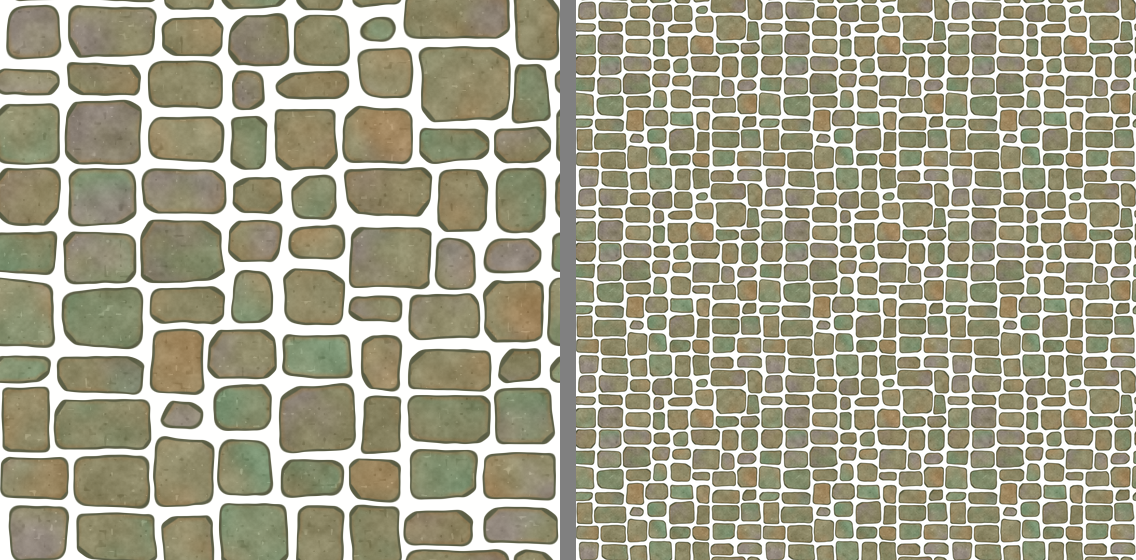
Left, the tile; right, the same tile 3 across and 3 down.
Write a Shadertoy shader that draws this texture.

```glsl
// Tiling dry-stone wall: rounded olive stones with dark outlines on white.

#define GRID vec2(8.0, 10.0)      // stones across and up, both even
#define JITTER vec2(0.32, 0.28)   // joint shift, in cells
#define GAP_MIN 0.0030            // smallest inset of a corner
#define GAP_VARY 0.0100           // extra random inset
#define WARP 0.010                // waviness of the outlines
#define ROUNDING 0.030            // largest corner rounding
#define CHAMFER 0.019             // deepest corner facet
#define OUTLINE 0.0038            // outline width
#define GRAIN 0.075               // contrast of the surface

const vec3 MORTAR = vec3(1.0, 1.0, 0.995);
const vec3 EDGE   = vec3(0.36, 0.37, 0.275);
const vec3 OLIVE  = vec3(0.56, 0.54, 0.41);
const vec3 GREEN  = vec3(0.46, 0.565, 0.44);
const vec3 OCHRE  = vec3(0.64, 0.515, 0.35);
const vec3 MAUVE  = vec3(0.56, 0.52, 0.48);
const vec3 RUST   = vec3(0.57, 0.48, 0.33);

vec2 hash2(vec2 p) {
    vec2 q = vec2(dot(p, vec2(127.1, 311.7)), dot(p, vec2(269.5, 183.3)));
    return fract(sin(q) * 43758.5453);
}

// Value noise on the unit square, wrapping after a whole number of cells.
float noise(vec2 uv, float cells) {
    vec2 p = uv * cells, i = floor(p), f = p - i;
    f = f * f * (3.0 - 2.0 * f);
    vec2 a = mod(i, cells), b = mod(i + 1.0, cells);
    return mix(mix(hash2(a).x, hash2(vec2(b.x, a.y)).x, f.x),
               mix(hash2(vec2(a.x, b.y)).x, hash2(b).x, f.x), f.y);
}

float fbm(vec2 uv, float cells) {
    float sum = 0.0, amp = 0.5;
    for (int i = 0; i < 3; i++) {
        sum += amp * noise(uv + 0.31 * float(i), cells);
        cells *= 2.0;
        amp *= 0.5;
    }
    return sum / 0.875;
}

float smoothMax(float a, float b, float k) {
    float h = max(k - abs(a - b), 0.0) / k;
    return max(a, b) + h * h * k * 0.25;
}

vec2 jointShift(vec2 vertex) {
    return (2.0 * hash2(mod(vertex, GRID) + 3.7) - 1.0) * JITTER;
}

// Pinwheel joints: lines run through vertices in alternating directions.
void cellBounds(vec2 c, out vec2 lo, out vec2 hi) {
    float odd = mod(c.x + c.y, 2.0);
    lo = c + vec2(jointShift(c + vec2(0.0, odd)).x,
                  jointShift(c + vec2(1.0 - odd, 0.0)).y);
    hi = c + 1.0 + vec2(jointShift(c + vec2(1.0, 1.0 - odd)).x,
                        jointShift(c + vec2(odd, 1.0)).y);
}

vec2 cornerSide(int k) {
    return vec2(float(((k + 1) >> 1) & 1), float((k >> 1) & 1));
}

vec2 stoneCorner(vec2 side, vec2 lo, vec2 hi, vec2 id) {
    vec2 h = hash2(id + side * 17.3 + 41.9);
    return mix(lo, hi, side) - (2.0 * side - 1.0) * (GAP_MIN + GAP_VARY * h * h);
}

// x: distance to the silhouette, y: distance to the chamfered face.
vec2 stoneDistance(vec2 p, vec2 lo, vec2 hi, vec2 id) {
    float d = -1.0, facet = -1.0;
    float k = ROUNDING * mix(0.4, 1.0, hash2(id + 5.3).x);
    for (int i = 0; i < 4; i++) {
        vec2 side = cornerSide(i);
        vec2 a = stoneCorner(side, lo, hi, id);
        vec2 along = normalize(stoneCorner(cornerSide(i + 1), lo, hi, id) - a);
        d = smoothMax(d, dot(p - a, vec2(along.y, -along.x)), k);

        vec2 h = hash2(id + side * 23.1 + 71.3);
        vec2 outward = normalize((2.0 * side - 1.0) * vec2(1.0, mix(0.6, 1.7, h.y)));
        facet = max(facet, dot(p - a, outward) + CHAMFER * h.x);
    }
    d = smoothMax(d, facet - 0.005, 0.006);
    return vec2(d, max(d, facet));
}

vec3 stoneColour(vec2 uv, vec2 id, float face) {
    // Broad tints, shifted so that each stone has its own
    vec2 q = uv + hash2(id + 11.7);
    vec3 col = OLIVE;
    col = mix(col, MAUVE, smoothstep(0.48, 0.78, fbm(q + 0.63, 6.0)));
    col = mix(col, GREEN, 0.9 * smoothstep(0.46, 0.78, fbm(q, 5.0)));
    col = mix(col, OCHRE, 0.8 * smoothstep(0.53, 0.82, fbm(q + 0.29, 5.0)));

    // Rusty rim inside the outline
    float rim = smoothstep(-0.013, -0.003, face);
    col = mix(col, RUST, 0.65 * rim * smoothstep(0.3, 0.65, fbm(uv, 18.0)));

    // Mottling, grain, pale flecks and dark pits
    float tone = 0.05 * (hash2(id + 29.1).y - 0.5);
    tone += 1.8 * GRAIN * (fbm(uv, 36.0) - 0.5);
    tone += GRAIN * (fbm(uv + 0.17, 150.0) - 0.5);
    tone += 0.09 * smoothstep(0.87, 0.99, noise(uv, 130.0));
    tone -= 0.07 * smoothstep(0.84, 0.99, noise(uv + 0.43, 110.0));
    return col + tone;
}

void mainImage(out vec4 fragColor, in vec2 fragCoord) {
    vec2 uv = fragCoord / iResolution.xy;
    float px = 1.0 / min(iResolution.x, iResolution.y);
    vec2 p = uv + WARP * (vec2(fbm(uv, 14.0), fbm(uv + 0.37, 14.0)) - 0.5);

    // Find the cell that holds this point
    vec2 base = floor(p * GRID), cell = base, lo, hi;
    for (int i = 0; i < 9; i++) {
        vec2 c = base + vec2(float(i % 3), float(i / 3)) - 1.0;
        cellBounds(c, lo, hi);
        if (all(greaterThanEqual(p * GRID, lo)) && all(lessThan(p * GRID, hi))) {
            cell = c;
            break;
        }
    }
    cellBounds(cell, lo, hi);
    vec2 id = mod(cell, GRID);
    vec2 d = stoneDistance(p, lo / GRID, hi / GRID, id);

    // Face, outline, mortar
    float width = OUTLINE * mix(0.7, 1.3, noise(uv, 30.0));
    float blur = 0.0006 + 0.6 * px;
    vec3 edge = EDGE + 0.06 * (fbm(uv, 60.0) - 0.5);
    vec3 col = mix(stoneColour(uv, id, d.y), edge,
                   smoothstep(-width - blur, -width + blur, d.y));
    col = mix(col, MORTAR, smoothstep(-0.7 * px, 0.7 * px, d.x));
    fragColor = vec4(col, 1.0);
}
```
